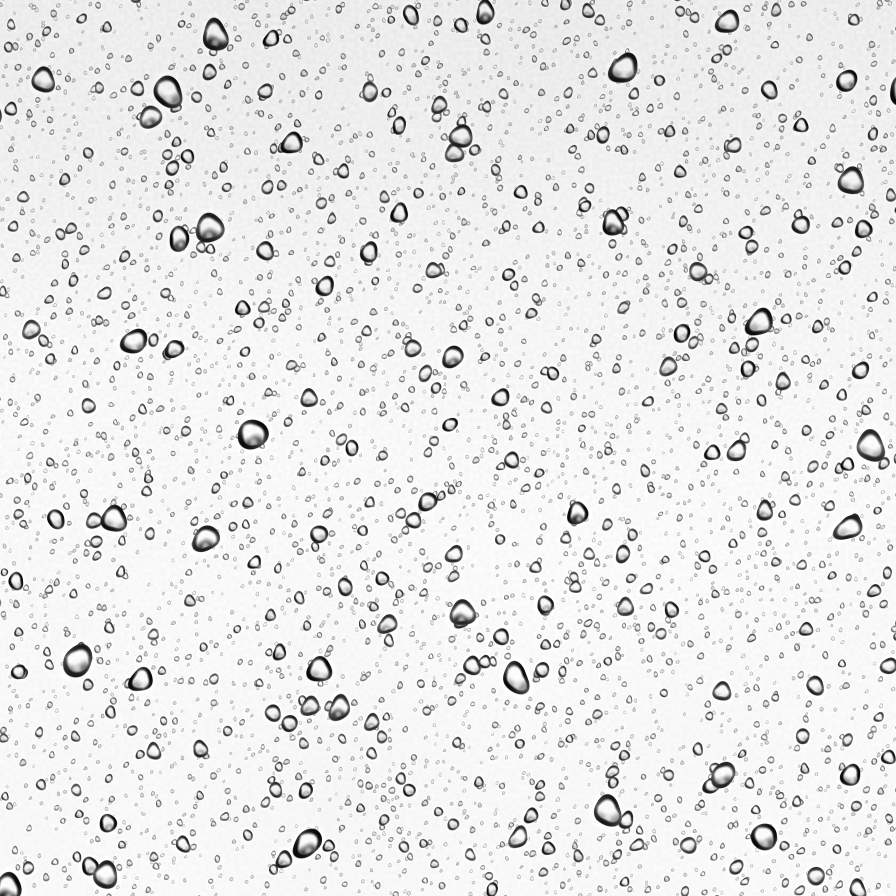
Reproduce this texture procedurally as a Shadertoy shader.

```glsl
// Rain drops of many sizes with dark rims scattered over a pale, faintly grained pane.
#define LAYERS 5
#define COARSE_CELLS 9.0
#define CELL_GROWTH 1.7
#define LARGEST_RADIUS 0.0138
#define RADIUS_DECAY 0.62
#define DROP_CHANCE 0.55
#define RIM_WIDTH 0.22
#define PANE_LOW 0.975
#define PANE_HIGH 0.925
#define GRAIN 0.035

vec4 hash4(vec2 p, float seed) {
    vec4 h = fract(vec4(p.xyx, seed + p.y) * vec4(0.1031, 0.1030, 0.0973, 0.1099) + seed * 0.137);
    h += dot(h, h.wzxy + 33.33);
    return fract((h.xxyz + h.yzzw) * h.zywx);
}

float gradientNoise(vec2 p) {
    vec2 cell = floor(p), f = fract(p);
    vec2 u = f * f * f * (f * (f * 6.0 - 15.0) + 10.0);
    float corner[4];
    for (int k = 0; k < 4; k++) {
        vec2 o = vec2(k & 1, k >> 1);
        float a = 6.2832 * hash4(cell + o, 7.0).x;
        corner[k] = dot(vec2(cos(a), sin(a)), f - o);
    }
    return mix(mix(corner[0], corner[1], u.x), mix(corner[2], corner[3], u.x), u.y);
}

vec2 rotate(vec2 v, float a) {
    float c = cos(a), s = sin(a);
    return vec2(c * v.x + s * v.y, c * v.y - s * v.x);
}

// Paints one drop; v is the offset from its centre in radii.
float paintDrop(float under, float pane, vec2 v, vec4 rnd, float level, float blur) {
    // Egg outline: tilted ellipse, narrower at the top, slightly uneven
    vec2 egg = vec2(v.x * (1.0 + 0.16 * v.y), v.y);
    float stretch = 1.0 + 0.22 * rnd.x;
    vec2 q = rotate(egg, 0.45 - 1.5 * rnd.y) * vec2(stretch, 1.0 / stretch);
    float angle = atan(v.y, v.x);
    float d = length(q) - 1.0 + 0.05 * sin(3.0 * angle + 6.28 * rnd.z);

    // Rim, heavier on two opposite sides
    float side = abs(cos(angle - 5.0 + 1.6 * rnd.w));
    float width = RIM_WIDTH + 0.03 * level + 0.13 * side;
    float soft = 0.1 + 0.6 * blur;
    float rim = smoothstep(-width - soft, -width + soft, d) * mix(0.72, 1.0, side);

    // Dark pool with a sparkle at the foot of large drops
    float foot = smoothstep(0.05, -0.65, v.y + 0.15 * sin(4.0 * v.x + 6.0 * rnd.z));
    float sparkle = smoothstep(0.4, 0.05, length(v - vec2(0.3 * rnd.w - 0.15, -0.55)));
    float pool = foot * (1.0 - 0.55 * sparkle) * (0.3 + 0.65 * rnd.z) / (1.0 + 0.9 * level);

    float ink = (0.99 - 0.043 * level * level) * mix(0.82, 1.04, rnd.w);
    float body = pane + 0.01 - 0.035 * level * rnd.z;
    float shade = body * (1.0 - min(ink, 0.97) * max(rim, pool));

    // Thin bright fringe outside the rim
    float fringe = smoothstep(0.4 + blur, 0.1, d) * 0.025;
    float mask = smoothstep(0.75 * blur, -0.75 * blur, d);
    return mix(min(under + fringe, 1.0), shade, mask);
}

void mainImage(out vec4 fragColor, in vec2 fragCoord) {
    vec2 p = fragCoord / iResolution.y;
    float pixel = 1.0 / iResolution.y;

    // Pane: soft vertical shading, cloudiness and fine grain
    float pane = mix(PANE_LOW, PANE_HIGH, smoothstep(0.45, 1.05, p.y));
    pane += 0.012 * gradientNoise(p * 4.0);
    pane += GRAIN * mix(0.5, 1.0, p.y) * gradientNoise(p * 210.0);
    float tone = pane;

    // Drops, from the finest layer up to the largest
    for (int i = LAYERS - 1; i >= 0; i--) {
        float level = float(i);
        float cells = floor(COARSE_CELLS * pow(CELL_GROWTH, level));
        float layerRadius = LARGEST_RADIUS * pow(RADIUS_DECAY, level);
        vec2 home = floor(p * cells);
        for (int k = 0; k < 9; k++) {
            vec2 cell = home + vec2(k % 3 - 1, k / 3 - 1);
            vec4 place = hash4(cell, level + 1.0);
            vec2 centre = (cell + 0.06 + 0.88 * place.xy) / cells;
            float radius = layerRadius * mix(0.78, 1.25, place.z);
            vec2 v = (p - centre) / radius;
            if (dot(v, v) > 6.0 + 9.0 * pixel / radius) continue;
            float chance = DROP_CHANCE + 0.12 * level * gradientNoise(centre * 7.0 + level);
            if (place.w > chance) continue;
            tone = paintDrop(tone, pane, v, hash4(cell, level + 21.0), level, pixel / radius);
        }
    }
    fragColor = vec4(vec3(clamp(tone, 0.0, 1.0)), 1.0);
}
```
